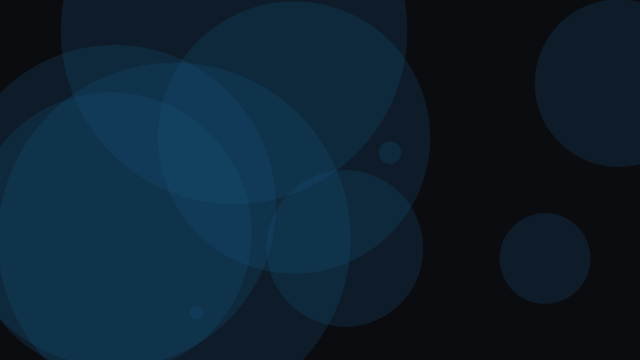
Give the GLSL for this background, as a Shadertoy shader.

```glsl
// Centre and radius of each disc, in canvas heights
const vec3 DISCS[10] = vec3[10](
    vec3(0.650, 0.914, 0.481), vec3(0.817, 0.618, 0.378),
    vec3(0.319, 0.428, 0.447), vec3(0.484, 0.336, 0.490),
    vec3(0.308, 0.352, 0.391), vec3(0.958, 0.310, 0.2175),
    vec3(1.718, 0.769, 0.2325), vec3(1.514, 0.282, 0.126),
    vec3(1.083, 0.576, 0.031), vec3(0.546, 0.132, 0.0185));

// Tone for each number of overlapping discs
const vec3 TONES[6] = vec3[6](
    vec3(0.043, 0.047, 0.063), vec3(0.051, 0.110, 0.155),
    vec3(0.056, 0.162, 0.233), vec3(0.059, 0.200, 0.290),
    vec3(0.067, 0.227, 0.348), vec3(0.070, 0.254, 0.378));

float discCoverage(vec2 point, vec3 disc, float pixel) {
    float dist = length(point - disc.xy) - disc.z;
    return clamp(0.5 - dist / pixel, 0.0, 1.0);
}

vec3 overlapTone(float layers) {
    float level = clamp(layers, 0.0, 5.0);
    int lower = min(int(level), 4);
    return mix(TONES[lower], TONES[lower + 1], level - float(lower));
}

void mainImage(out vec4 fragColor, in vec2 fragCoord) {
    float pixel = 1.0 / iResolution.y;
    vec2 point = fragCoord * pixel;

    // Count the translucent layers, with soft edges
    float layers = 0.0;
    for (int i = 0; i < 10; i++) {
        layers += discCoverage(point, DISCS[i], pixel);
    }

    fragColor = vec4(overlapTone(layers), 1.0);
}
```
